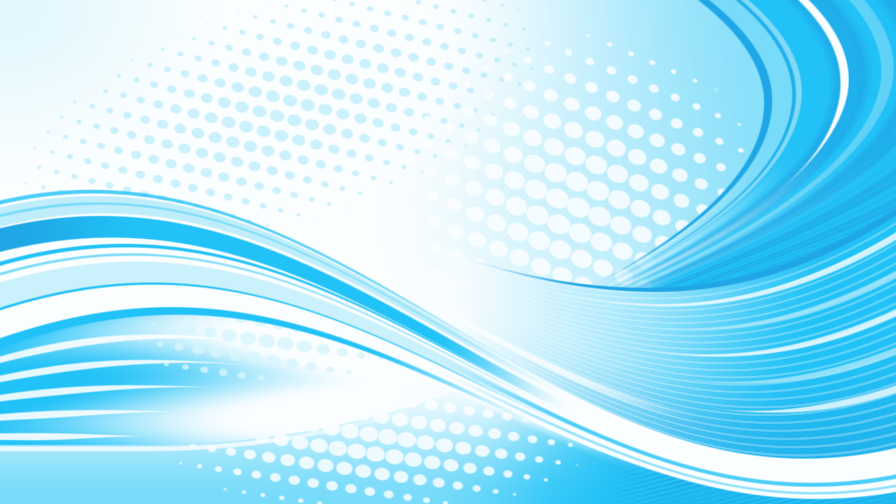
Give the GLSL for this background, as a Shadertoy shader.

```glsl
// Blue and white flowing ribbons with halftone dots on a pale sky gradient.

const vec3 WHITE = vec3(0.985, 0.995, 1.0);
const vec3 ICE = vec3(0.84, 0.96, 0.99);
const vec3 PALE = vec3(0.67, 0.91, 0.98);
const vec3 AQUA = vec3(0.47, 0.86, 0.98);
const vec3 SKY = vec3(0.13, 0.76, 0.97);
const vec3 DEEP = vec3(0.12, 0.65, 0.90);

// Antialiased step and strip along a flow coordinate
float edge(float at, float s) {
    float f = fwidth(s) + 1e-5;
    return smoothstep(at - f, at + f, s);
}

float strip(float s, float from, float to) {
    return edge(from, s) - edge(to, s);
}

// Soft elliptical mask, 1 in the middle and 0 at the rim
float oval(vec2 p, vec2 centre, vec2 size) {
    return 1.0 - smoothstep(0.0, 1.0, length((p - centre) / size));
}

// Staggered, tilted dots; radius is a share of the cell
float halftone(vec2 p, float cell, float tilt, float radius) {
    vec2 q = mat2(cos(tilt), sin(tilt), -sin(tilt), cos(tilt)) * p / cell;
    q.x += 0.5 * mod(floor(q.y), 2.0);
    float d = length((fract(q) - 0.5) * vec2(0.9, 1.12));
    float soft = 1.2 / (iResolution.y * cell);
    return (1.0 - smoothstep(radius - soft, radius + soft, d)) * smoothstep(0.03, 0.09, radius);
}

void mainImage(out vec4 fragColor, in vec2 fragCoord) {
    vec2 p = fragCoord / iResolution.y;
    float x = p.x, y = p.y;

    // Guide curves
    float top = 0.353 + 0.263 * cos(2.225 * (x - 0.185));
    float base = 0.196 + 0.186 * cos(2.467 * (x - 0.347));
    float wx = x - 1.285;
    float crest = 0.427 + (wx < 0.0 ? 0.46 : 0.65) * wx * wx;
    float ay = y - 0.796;
    float arc = 1.516 - (ay < 0.0 ? 2.6 : 3.15) * ay * ay;

    // Flow coordinates across each shape
    float s = (top - y) / (top - base);
    float w = (crest - y) / (crest - top);
    float q = (x - arc) / max(0.2, 1.3 * y - 0.3);

    // Background glow
    vec3 col = mix(WHITE, ICE, 0.7 * oval(p, vec2(0.0, 1.0), vec2(0.5, 0.4)));
    col = mix(col, AQUA, 0.9 * smoothstep(0.85, 1.6, x + 0.12 * (y - 0.7)));
    float low = (1.0 - smoothstep(0.0, 0.27, y)) * smoothstep(0.0, 0.02, base - y);
    col = mix(col, mix(AQUA, SKY, smoothstep(0.8, 1.3, x)), low);
    col = mix(col, SKY, 0.75 * smoothstep(0.95, 1.3, x) * edge(0.0, base - y));

    // Halftone fields: tinted on the left, white on the right and below
    float left = oval(vec2(x, y - 0.25 * (x - 0.5)), vec2(0.56, 0.76), vec2(0.58, 0.25));
    col = mix(col, PALE, 0.6 * halftone(p, 0.036, 0.25, 0.36 * sqrt(left)));
    float right = oval(p, vec2(1.13, 0.59), vec2(0.42, 0.38));
    col = mix(col, PALE, 0.4 * right);
    col = mix(col, WHITE, 0.85 * halftone(p, 0.046, 0.4, 0.47 * sqrt(right)));
    float below = oval(p, vec2(0.75, 0.12), vec2(0.45, 0.15));
    col = mix(col, WHITE, 0.85 * halftone(p, 0.038, 0.15, 0.46 * sqrt(below)));

    // Lower left streaks, fading to white
    float hem = 0.117 + 0.29 * pow(max(x - 0.3, 0.0), 2.0);
    float v = (y - hem) / max(base - hem, 0.02);
    float inside = strip(v, 0.0, 1.0) * (1.0 - smoothstep(0.75, 1.05, x));
    float fade = 1.0 - smoothstep(0.02, 0.62, x + 0.12 * sin(v * 9.0));
    vec3 pool = mix(WHITE, SKY, fade);
    for (float i = 0.0; i < 5.0; i++) {
        float thick = 0.05 * (1.0 - smoothstep(0.05, 0.3 + 0.07 * i, x));
        float at = 0.1 + 0.19 * i - 0.12 * x;
        pool = mix(pool, WHITE, 0.9 * strip(v, at - thick, at + 0.3 * thick));
    }
    float faint = oval(p, vec2(0.53, 0.32), vec2(0.28, 0.1));
    pool = mix(pool, ICE, 0.8 * halftone(p, 0.038, 0.15, 0.4 * sqrt(faint)));
    col = mix(col, pool, inside);
    col = mix(col, WHITE, 0.8 * strip(y - hem, -0.012, -0.003) * (1.0 - smoothstep(0.5, 0.9, x)));

    // Upper right sweep
    vec3 sweep = mix(SKY, DEEP, 0.35 + 0.35 * sin(q * 34.0 + sin(q * 71.0)));
    sweep = mix(sweep, AQUA, strip(q, 0.022, 0.075));
    sweep = mix(sweep, PALE, 0.7 * strip(q, 0.085, 0.1) + 0.45 * strip(q, 0.3, 0.33));
    float tail = (1.0 - smoothstep(0.4, 0.72, y)) * (1.0 - smoothstep(0.1, 0.6, q));
    sweep = mix(sweep, ICE, tail * (0.65 + 0.35 * sin(q * 60.0)));
    float lash = 0.016 * smoothstep(0.6, 0.85, y);
    sweep = mix(sweep, WHITE, strip(q, 0.215 - lash, 0.215 + 0.3 * lash));
    sweep = mix(sweep, DEEP, strip(q, 0.0, 0.02));
    col = mix(col, sweep, edge(0.0, q) * smoothstep(1.15, 1.35, x));

    // Right wave with fine contour lines
    float rise = smoothstep(0.87, 1.65, x);
    vec3 wave = mix(WHITE, mix(AQUA, SKY, smoothstep(1.2, 1.7, x + 0.2 * w)), pow(rise, 0.65));
    wave = mix(wave, DEEP, 0.5 * rise * smoothstep(0.5, 1.0, w));
    wave = mix(wave, WHITE, 0.28 * smoothstep(0.3, 1.0, sin(w * 150.0 + 3.0 * x)));
    for (float i = 0.0; i < 5.0; i++) {
        float at = 0.12 + 0.16 * i;
        float thick = 0.022 * smoothstep(1.0 + 0.1 * i, 1.7, x);
        wave = mix(wave, mix(WHITE, PALE, mod(i, 2.0)), 0.8 * strip(w, at - thick, at + 0.4 * thick));
    }
    wave = mix(wave, WHITE, 0.8 * strip(w, 0.8, 0.87) * (1.0 - smoothstep(1.1, 1.4, x)));
    col = mix(col, wave, strip(w, 0.0, 1.02) * smoothstep(0.84, 0.95, x));
    float rim = 0.013 * smoothstep(0.9, 1.7, x);
    col = mix(col, DEEP, strip(y - crest, -rim, 0.002) * smoothstep(0.9, 1.15, x));

    // Main ribbon: blue strands on the left, broad white on the right
    vec3 strands = mix(WHITE, PALE, 0.75 * strip(s, 0.02, 0.16) + 0.6 * strip(s, 0.56, 0.74));
    strands = mix(strands, mix(DEEP, SKY, smoothstep(0.0, 0.3, x)), strip(s, 0.17 + 0.05 * x, 0.34 + 0.08 * x));
    strands = mix(strands, SKY, strip(s, 0.41, 0.44) + strip(s, 0.74, 0.76));
    strands = mix(strands, AQUA, strip(s, 0.07, 0.09) + strip(s, 0.49, 0.51));
    vec3 plain = mix(WHITE, SKY, 0.8 * strip(s, 0.6, 0.7) + 0.5 * strip(s, 0.83, 0.89));
    strands = mix(strands, plain, smoothstep(0.85, 1.15, x));
    col = mix(col, strands, strip(s, 0.0, 1.0));
    float leftSide = 1.0 - smoothstep(0.7, 1.1, x);
    col = mix(col, SKY, leftSide * (0.8 * strip(s, -0.03, 0.0) + strip(s, 0.96, 1.03)));

    fragColor = vec4(col, 1.0);
}
```
